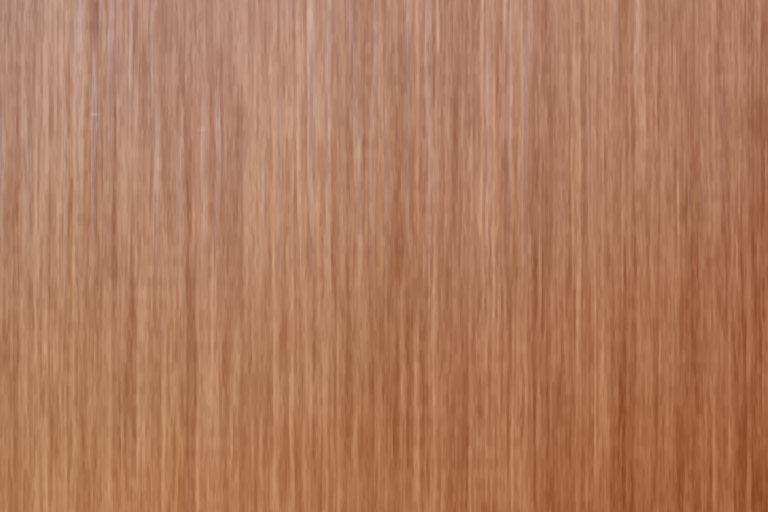
Give the GLSL for this texture, as a WebGL 1 fragment shader.

```glsl
precision highp float;
// Straight-grained wood veneer with fine vertical fibres under soft daylight.
// Smooth cellular noise, stretched along y, gives bands, streaks and pores;
// wandering sines add the ribbed lines, and four corner tones the lighting.
uniform vec2 u_resolution;

float hash(vec2 cell) {
  return fract(sin(dot(cell, vec2(127.1, 311.7))) * 4375.85);
}

// Random tone per cell, blended by distance to the scattered cell seeds.
float cellTone(vec2 p) {
  vec2 base = floor(p);
  float sum = 0.0;
  float total = 0.0;
  for (int j = -1; j <= 1; j++) {
    for (int i = -1; i <= 1; i++) {
      vec2 cell = base + vec2(float(i), float(j));
      vec2 seed = cell + 0.15 + 0.7 * vec2(hash(cell), hash(cell + 37.0));
      vec2 d = p - seed;
      float weight = exp(-6.0 * dot(d, d));
      sum += weight * hash(cell + 71.0);
      total += weight;
    }
  }
  return sum / total;
}

// Ribbed lines whose spacing drifts across the board.
float ribs(vec2 p) {
  float drift = 2.4 * sin(p.x * 19.0 + 1.1 * p.y) + 1.5 * sin(p.x * 47.0 - 1.9 * p.y);
  return 0.6 * sin(p.x * 490.0 + drift) + 0.4 * sin(p.x * 713.0 - 1.7 * drift);
}

// Cool light falls from the upper left; the lower right turns deep orange.
vec3 litWood(vec2 uv) {
  vec3 lower = mix(vec3(0.698, 0.488, 0.328), vec3(0.605, 0.362, 0.218), uv.x);
  vec3 upper = mix(vec3(0.718, 0.566, 0.500), vec3(0.676, 0.472, 0.376), uv.x);
  return mix(lower, upper, smoothstep(-0.1, 1.1, uv.y));
}

// Faint, small scuffs on the pale upper left.
float scuffs(vec2 p) {
  float mark = 0.0;
  for (int i = 0; i < 2; i++) {
    float n = float(i);
    vec2 d = p - vec2(0.185 + 0.21 * n, 0.777 - 0.03 * n);
    mark += (1.0 - 0.4 * n) * exp(-dot(d * d, vec2(9000.0, 90000.0)));
  }
  return mark;
}

void main() {
  vec2 uv = gl_FragCoord.xy / u_resolution;
  vec2 p = gl_FragCoord.xy / u_resolution.y;

  // The fibres lean and waver very slightly.
  vec2 fibre = p;
  fibre.x += 0.0015 * sin(p.y * 2.7 + p.x * 8.0) + 0.0005 * sin(p.y * 23.0 + p.x * 61.0);

  float zone = cellTone(fibre * vec2(6.0, 0.5) + 7.0) - 0.5;
  float band = cellTone(fibre * vec2(26.0, 0.5)) - 0.5;
  float streak = cellTone(fibre * vec2(105.0, 2.2) + 11.0) - 0.5;
  float fine = cellTone(fibre * vec2(190.0, 11.0) + 23.0) - 0.5;
  float fleck = cellTone(fibre * vec2(240.0, 48.0) + 53.0) - 0.5;

  float grain = 0.035 * zone + 0.065 * band;
  grain += 0.095 * streak + 0.090 * fine + 0.060 * fleck;
  grain += mix(0.010, 0.022, uv.x) * ribs(fibre) * (0.75 + streak);

  vec3 color = litWood(uv) + grain * vec3(0.92, 1.0, 0.95);

  // Broad bands shift gently between golden and rosy wood.
  float hue = cellTone(fibre * vec2(11.0, 0.3) + 91.0) - 0.5;
  color += hue * vec3(0.004, 0.0, 0.020);

  // Sparse thin pale streaks catch the light, mostly near the top.
  float sheen = smoothstep(0.72, 0.95, cellTone(fibre * vec2(100.0, 2.4) + 131.0));
  sheen *= smoothstep(0.1, 1.0, uv.y) * (1.0 - 0.6 * uv.x);
  color += sheen * vec3(0.045, 0.075, 0.105);
  color += scuffs(p) * vec3(0.05, 0.08, 0.12);

  gl_FragColor = vec4(clamp(color, 0.0, 1.0), 1.0);
}
```
